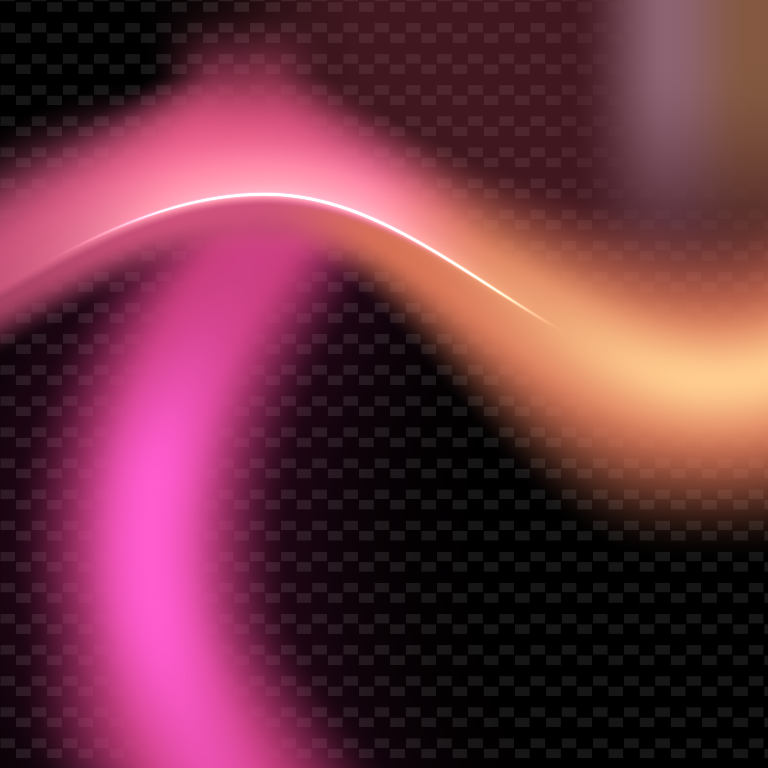
A Shadertoy shader for this background:

```glsl
// Glowing silk ribbons over a dark checkered ground: a pink-to-orange wave,
// a magenta stalk below its crest and a soft pink peak above it.
// Each part is a signed distance to a curve, softened into a filled band.

const float PI = 3.14159265;

// Wave: crest and trough share one cosine with a wider left flank
const vec2 CREST = vec2(0.345, 0.747);
const float WAVE_AMP = 0.121;
const float HALF_LEFT = 0.69;
const float HALF_RIGHT = 0.59;

// Checker: two staggered rows of cells, then an empty row
const vec2 CELL = vec2(0.0203, 0.0135);
const float CHECK_TOP = 0.5251;
const float CHECK_LIGHT = 0.085;

// Stalk
const float STALK_X = 0.195;
const float STALK_Y = 0.29;
const float STALK_BEND = 0.92;
const float STALK_WIDTH = 0.112;

// Colours
const vec3 WINE = vec3(0.25, 0.09, 0.12);
const vec3 PLUM = vec3(0.23, 0.045, 0.15);
const vec3 MAUVE = vec3(0.57, 0.40, 0.46);
const vec3 BRONZE = vec3(0.53, 0.36, 0.26);
const vec3 MAGENTA = vec3(1.00, 0.36, 0.81);
const vec3 ROSE = vec3(0.77, 0.23, 0.46);
const vec3 PEAK = vec3(0.75, 0.27, 0.42);
const vec3 PINK = vec3(0.97, 0.38, 0.58);
const vec3 PINK_CORE = vec3(1.00, 0.58, 0.67);
const vec3 ORANGE = vec3(0.84, 0.44, 0.33);
const vec3 GOLD = vec3(1.00, 0.80, 0.56);

// Opaque inside, half strength at the given width, clear outside
float softBand(float dist, float width) {
    return 1.0 - smoothstep(0.35 * width, 1.65 * width, abs(dist));
}

// Signed distance to the wave, positive above it
float waveDistance(vec2 p) {
    float rate = PI / (p.x < CREST.x ? HALF_LEFT : HALF_RIGHT);
    float phase = (p.x - CREST.x) * rate;
    float height = CREST.y - WAVE_AMP + WAVE_AMP * cos(phase);
    float slope = -WAVE_AMP * rate * sin(phase);
    return (p.y - height) / sqrt(1.0 + slope * slope);
}

float checker(vec2 p, float pixel) {
    vec2 g = vec2(p.x, CHECK_TOP - p.y) / CELL;
    float row = mod(floor(g.y), 3.0);
    float lit = mod(floor(g.x) + row + 1.0, 2.0) * step(row, 1.5);
    vec2 edge = (0.5 - abs(fract(g) - 0.5)) * CELL;
    return lit * smoothstep(0.0, pixel, min(edge.x, edge.y));
}

vec3 ground(vec2 p, float d) {
    // Wine haze above the wave, plum halo around the stalk
    float haze = smoothstep(0.0, 0.12, d) * smoothstep(0.16, 0.48, p.x);
    vec3 col = WINE * haze;
    float bend = p.y - STALK_Y;
    float away = p.x - STALK_X - STALK_BEND * bend * bend;
    float halo = exp(-away * away / 0.045) * (1.0 - smoothstep(0.60, 0.80, p.y));
    col += PLUM * halo;

    // Pale veil in the upper right corner
    float veil = smoothstep(0.74, 0.87, p.x) * smoothstep(0.58, 0.92, p.y);
    return mix(col, mix(MAUVE, BRONZE, smoothstep(0.87, 0.98, p.x)), veil * 0.95);
}

vec4 stalk(vec2 p) {
    float bend = p.y - STALK_Y;
    float dx = p.x - STALK_X - STALK_BEND * bend * bend;
    float width = STALK_WIDTH + 0.03 * smoothstep(0.2, 0.0, p.y);
    float core = exp(-dx * dx / 0.0055);
    core *= 1.0 - 0.85 * smoothstep(0.36, 0.66, p.y);
    core *= mix(0.6, 1.0, smoothstep(-0.05, 0.22, p.y));
    float alpha = softBand(dx, width) * (1.0 - smoothstep(0.68, 0.78, p.y));
    return vec4(mix(ROSE, MAGENTA, core), alpha);
}

vec4 peak(vec2 p) {
    float width = 0.075 + 0.95 * max(0.90 - p.y, 0.0);
    float alpha = softBand(p.x - 0.315, width);
    alpha *= 1.0 - smoothstep(0.83, 1.0, p.y);
    return vec4(PEAK, alpha * smoothstep(0.68, 0.74, p.y));
}

vec4 ribbon(vec2 p, float d) {
    float upper = mix(0.115, 0.08, smoothstep(0.0, 0.5, p.x));
    upper = mix(upper, 0.14, smoothstep(0.58, 0.95, p.x));
    float lower = mix(0.05, 0.145, smoothstep(0.36, 0.85, p.x));
    float alpha = softBand(d, d > 0.0 ? upper : lower);

    // The underside turns orange sooner than the top
    float under = 1.0 - smoothstep(-0.015, 0.0, d);
    float warm = smoothstep(0.46, 0.66, p.x + 0.14 * under);
    float glow = exp(-d * d / 0.004);
    float lead = smoothstep(-0.08, 0.26, p.x);
    vec3 pink = mix(PINK, PINK_CORE, glow * lead * (1.0 - under));
    pink *= mix(0.78, 1.0, lead) * (1.0 - 0.17 * under);
    vec3 orange = mix(ORANGE, GOLD, glow * smoothstep(0.48, 0.92, p.x));
    return vec4(mix(pink, orange, warm), alpha);
}

void mainImage(out vec4 fragColor, in vec2 fragCoord) {
    vec2 p = fragCoord / iResolution.xy;
    float pixel = 1.0 / iResolution.y;
    float d = waveDistance(p);

    vec3 col = ground(p, d);
    float shade = 1.0 - smoothstep(0.05, 0.45, max(col.r, col.g));
    col += CHECK_LIGHT * mix(0.35, 1.0, shade) * checker(p, pixel)
         * (1.0 - smoothstep(0.70, 0.85, p.x) * smoothstep(0.6, 0.8, p.y));

    vec4 layer = stalk(p);
    col = mix(col, layer.rgb, layer.a);
    layer = peak(p);
    col = mix(col, layer.rgb, layer.a);
    layer = ribbon(p, d);
    col = mix(col, layer.rgb, layer.a);

    // Bright crease along the crest, with a faint bloom on its upper side
    float crease = smoothstep(0.05, 0.36, p.x) * (1.0 - smoothstep(0.58, 0.74, p.x));
    float thin = max(0.0016, 0.7 * pixel);
    col += crease * 0.75 * exp(-d * d / (thin * thin));
    col += crease * vec3(0.10, 0.16, 0.14) * exp(-abs(d) / (d > 0.0 ? 0.018 : 0.004));

    fragColor = vec4(clamp(col, 0.0, 1.0), 1.0);
}
```
